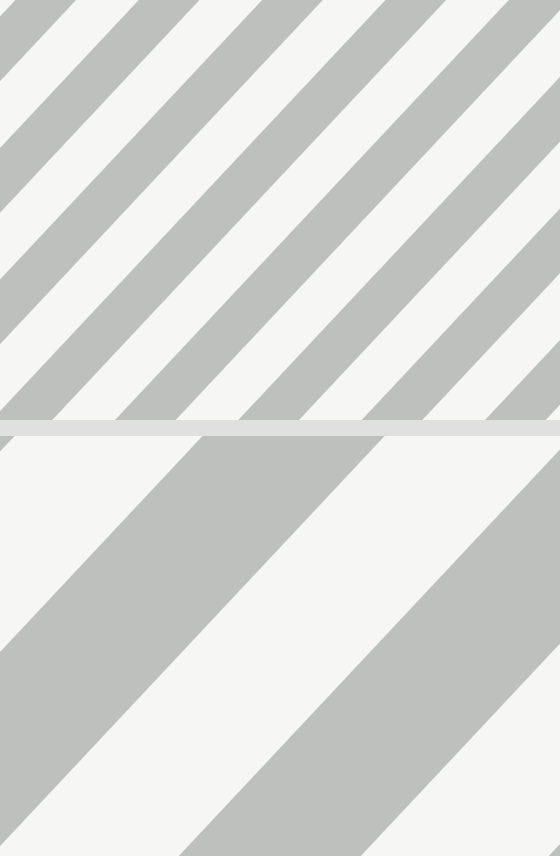
Top, the full canvas; bottom, a detail of the centre.
This pattern is drawn by a Shadertoy shader. Its source:

```glsl
// Even diagonal stripes in cool grey on warm off-white, rising to the right.
// A linear phase runs across the stripes; its distance to the nearest
// stripe centre, in canvas heights, gives the smoothed edges.

const vec3 PAPER_COLOR  = vec3(0.965, 0.965, 0.957);
const vec3 STRIPE_COLOR = vec3(0.745, 0.751, 0.747);

const vec2  REPEATS       = vec2(3.405, 3.193); // stripes per canvas height, across and down
const float STRIPE_SHARE  = 0.492;              // part of each repeat that is grey
const float STRIPE_CENTER = 0.371;              // phase of the first centre, from the top left

// Signed distance to the nearest stripe, negative inside it.
float stripeDistance(vec2 p) {
    float phase = dot(p, REPEATS) - STRIPE_CENTER;
    float fromCenter = abs(fract(phase + 0.5) - 0.5);
    return (fromCenter - 0.5 * STRIPE_SHARE) / length(REPEATS);
}

void mainImage(out vec4 fragColor, in vec2 fragCoord) {
    // Canvas heights, measured right and down from the top left corner
    vec2 p = vec2(fragCoord.x, iResolution.y - fragCoord.y) / iResolution.y;

    // Coverage over one pixel width
    float pixel = 1.0 / iResolution.y;
    float coverage = clamp(0.5 - stripeDistance(p) / pixel, 0.0, 1.0);

    fragColor = vec4(mix(PAPER_COLOR, STRIPE_COLOR, coverage), 1.0);
}
```
